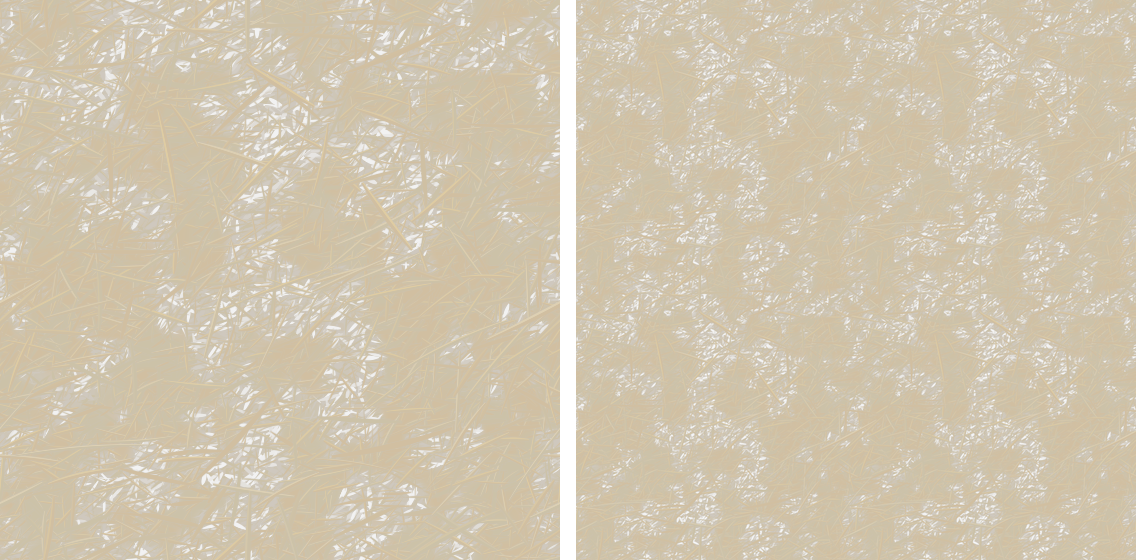
Left: one tile. Right: repeated 2 by 2.
A Shadertoy shader for this texture:

```glsl
// Matted dry straw: pale slivers show through gaps in a tan backdrop, and
// layers of thin tapered stalks with golden rims are painted over them.
// Every layer is a wrapped grid with one randomly turned stalk per cell.

const vec3 TAN   = vec3(0.82, 0.75, 0.63);
const vec3 KHAKI = vec3(0.80, 0.76, 0.66);
const vec3 GREY  = vec3(0.81, 0.785, 0.745);
const vec3 WHITE = vec3(0.95, 0.95, 0.95);
const vec3 GOLD  = vec3(0.875, 0.80, 0.635);
const vec3 PALE  = vec3(0.87, 0.82, 0.71);

const float MAIN_ANGLE = 0.5;    // radians, rising to the right
const float ANGLE_SPREAD = 1.6;
const float BEND = 0.12;
const float SHADOW = 0.35;
const float GAP_CELLS = 11.0;
const float GAP_DETAIL_CELLS = 27.0;
const int GREY_LAYERS = 4;
const int WHITE_LAYERS = 3;
const int FINE_LAYERS = 3;
const int MID_LAYERS = 3;
const int LONG_LAYERS = 2;

// Integer hash giving four values in 0..1
vec4 hash4(vec2 cell, float seed, uint stream) {
    uvec4 v = uvec4(uvec2(cell), uint(seed), stream);
    v = v * 1664525u + 1013904223u;
    v.x += v.y * v.w; v.y += v.z * v.x; v.z += v.x * v.y; v.w += v.y * v.z;
    v ^= v >> 16u;
    v.x += v.y * v.w; v.y += v.z * v.x; v.z += v.x * v.y; v.w += v.y * v.z;
    return vec4(v >> 16u) / 65536.0;
}

// Value noise that wraps after the given number of cells
float wrapNoise(vec2 uv, float cells, float seed) {
    vec2 p = uv * cells, i = floor(p), f = fract(p);
    f = f * f * (3.0 - 2.0 * f);
    vec2 a = mod(i, cells), b = mod(i + 1.0, cells);
    float low = mix(hash4(a, seed, 9u).x, hash4(vec2(b.x, a.y), seed, 9u).x, f.x);
    float high = mix(hash4(vec2(a.x, b.y), seed, 9u).x, hash4(b, seed, 9u).x, f.x);
    return mix(low, high, f.y);
}

// Paints one layer of stalks; rim is the strength of the lit edge
void paintStalks(inout vec3 col, vec2 uv, float cells, float seed, float halfWidth,
                 float share, vec3 bodyA, vec3 bodyB, float rim) {
    float px = 1.0 / iResolution.y;
    vec2 home = floor(uv * cells);
    for (int y = -1; y <= 1; y++)
    for (int x = -1; x <= 1; x++) {
        vec2 cell = home + vec2(x, y);
        vec2 id = mod(cell, cells);
        vec4 place = hash4(id, seed, 1u);
        if (place.w > share) continue;
        vec4 look = hash4(id, seed, 2u);

        // Local frame: q.x along the stalk, q.y across it
        float angle = MAIN_ANGLE + ANGLE_SPREAD * (place.z + look.x - 1.0);
        vec2 dir = vec2(cos(angle), sin(angle));
        vec2 d = uv - (cell + place.xy) / cells;
        vec2 q = vec2(dot(d, dir), dot(d, vec2(-dir.y, dir.x)));
        float halfLength = mix(0.45, 0.88, look.y) / cells;
        q.y += BEND * (look.z - 0.5) * q.x * q.x / halfLength;

        // Tapered box with a soft shadow line around it
        float along = q.x / halfLength;
        float w = halfWidth * mix(0.6, 1.4, look.w) * (1.0 - 0.6 * clamp(along * along, 0.0, 1.0));
        float dist = max(abs(q.y) - w, abs(q.x) - halfLength);
        float cover = smoothstep(0.6 * px, -0.6 * px, dist) * smoothstep(0.0, 0.8 * px, w);
        float shade = smoothstep(0.0025, 0.0, dist) * SHADOW * rim;
        col = mix(col, GREY * 0.97, shade);

        // Flat body and a thin bright strip on the upper side
        vec3 body = mix(bodyA, bodyB, smoothstep(0.2, 0.8, look.z));
        float lit = smoothstep(-0.5 * px, 0.5 * px, q.y - 0.25 * w);
        lit *= rim * smoothstep(0.3, 0.7, fract(look.w * 7.0 + place.z));
        body = mix(body, mix(GOLD, PALE, smoothstep(0.4, 0.9, look.y)), lit);
        col = mix(col, body, cover);
    }
}

void mainImage(out vec4 fragColor, in vec2 fragCoord) {
    vec2 uv = fragCoord / iResolution.xy;

    // Clumped gaps in the mat
    float gap = 0.6 * wrapNoise(uv, GAP_CELLS, 3.0) + 0.4 * wrapNoise(uv, GAP_DETAIL_CELLS, 4.0);
    float greyGap = smoothstep(0.40, 0.62, gap);
    float whiteGap = smoothstep(0.46, 0.66, gap);
    vec3 col = mix(TAN, KHAKI, smoothstep(0.35, 0.65, wrapNoise(uv, 19.0, 5.0)));
    col = mix(col, GREY, 0.7 * greyGap);

    // Slivers seen inside the gaps
    for (int i = 0; i < GREY_LAYERS; i++)
        paintStalks(col, uv, 44.0 + float(i), 10.0 + float(i), 0.0026 * greyGap, 0.8, GREY, KHAKI, 0.0);
    for (int i = 0; i < WHITE_LAYERS; i++)
        paintStalks(col, uv, 41.0 + float(i), 20.0 + float(i), 0.0034 * whiteGap, 0.85, WHITE, GREY, 0.0);

    // Stalks from fine to long, thinner over the gaps
    float thin = 1.0 - 0.45 * whiteGap;
    for (int i = 0; i < FINE_LAYERS; i++)
        paintStalks(col, uv, 33.0 + float(i), 30.0 + float(i), 0.0023 * thin, 0.85, TAN, KHAKI, 0.6);
    for (int i = 0; i < MID_LAYERS; i++)
        paintStalks(col, uv, 19.0 + float(i), 40.0 + float(i), 0.0028 * thin, 0.85, TAN, KHAKI, 0.8);
    for (int i = 0; i < LONG_LAYERS; i++)
        paintStalks(col, uv, 11.0 + float(i), 50.0 + float(i), 0.0032, 0.8, KHAKI, TAN, 0.9);
    paintStalks(col, uv, 7.0, 60.0, 0.0038, 0.7, TAN, KHAKI, 1.0);

    fragColor = vec4(col, 1.0);
}
```
